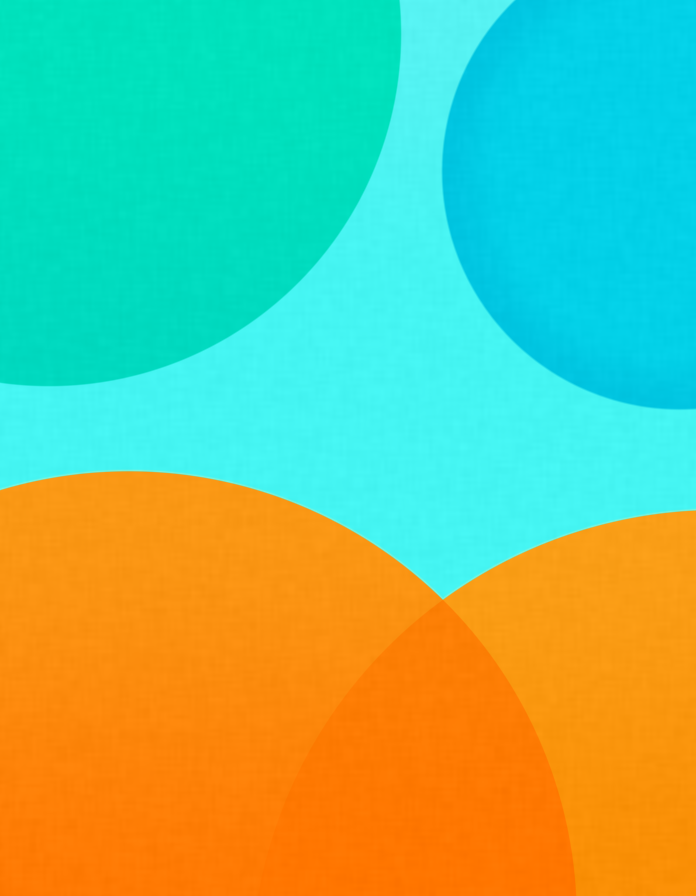
Reproduce this background procedurally as a WebGL 1 fragment shader.

```glsl
precision highp float;

// Large flat discs on a cyan ground: green and blue above, two orange discs
// that overlap below. Each disc is a signed distance with a soft gradient;
// a pale rim lines the orange edge and a faint woven grain covers it all.

uniform vec2 u_resolution;

float hash(vec2 cell) {
  return fract(sin(dot(cell, vec2(127.1, 311.7))) * 43758.5453);
}

float valueNoise(vec2 p) {
  vec2 cell = floor(p);
  vec2 f = fract(p);
  f = f * f * (3.0 - 2.0 * f);
  float low = mix(hash(cell), hash(cell + vec2(1.0, 0.0)), f.x);
  float high = mix(hash(cell + vec2(0.0, 1.0)), hash(cell + 1.0), f.x);
  return mix(low, high, f.y);
}

float disc(vec2 p, vec2 center, float radius) {
  return length(p - center) - radius;
}

// Antialiased coverage of a signed distance
float cover(float d, float softness) {
  return 1.0 - smoothstep(-softness, softness, d);
}

void main() {
  // Height runs from 0 to 1, width keeps the same unit
  vec2 p = gl_FragCoord.xy / u_resolution.y;
  float soft = max(0.0009, 0.75 / u_resolution.y);

  // Cyan ground, a little paler near the top
  vec3 color = mix(vec3(0.27, 0.96, 0.95), vec3(0.34, 0.95, 0.95),
                   smoothstep(0.65, 1.0, p.y));

  // Upper discs
  float greenDist = disc(p, vec2(0.0547, 0.962), 0.393);
  vec3 green = mix(vec3(0.0, 0.85, 0.75), vec3(0.0, 0.885, 0.74),
                   smoothstep(0.57, 0.95, p.y));
  color = mix(color, green, cover(greenDist, soft * 1.3));

  float blueDist = disc(p, vec2(0.759, 0.8086), 0.2656);
  vec3 blue = mix(vec3(0.0, 0.77, 0.88), vec3(0.01, 0.82, 0.91),
                  smoothstep(0.0, 0.07, -blueDist));
  color = mix(color, blue, cover(blueDist, soft * 1.8));

  // Pale rim around the union of the orange discs
  float leftDist = disc(p, vec2(0.1438, -0.026), 0.5);
  float rightDist = disc(p, vec2(0.802, -0.0911), 0.522);
  float rim = cover(abs(min(leftDist, rightDist) - 0.001), 0.002);
  color = mix(color, vec3(0.93, 0.93, 0.66), 0.65 * rim);

  // Orange discs, deepening downward, with a richer overlap
  vec3 leftOrange = mix(vec3(1.0, 0.47, 0.01), vec3(0.98, 0.595, 0.08),
                        smoothstep(-0.05, 0.46, p.y));
  vec3 rightOrange = mix(vec3(0.98, 0.56, 0.02), vec3(0.98, 0.62, 0.09),
                         smoothstep(0.0, 0.42, p.y));
  vec3 overlap = mix(vec3(1.0, 0.46, 0.0), vec3(0.99, 0.5, 0.02),
                     smoothstep(0.0, 0.33, p.y));
  float inLeft = cover(leftDist, soft);
  float inRight = cover(rightDist, soft);
  color = mix(color, leftOrange, inLeft);
  color = mix(color, mix(rightOrange, overlap, inLeft), inRight);

  // Woven grain: stretched noise along both axes plus soft mottling
  float grain = valueNoise(p * vec2(260.0, 50.0))
              + valueNoise(p * vec2(50.0, 260.0))
              + valueNoise(p * 110.0) - 1.5;
  color += 0.012 * grain;

  gl_FragColor = vec4(clamp(color, 0.0, 1.0), 1.0);
}
```
